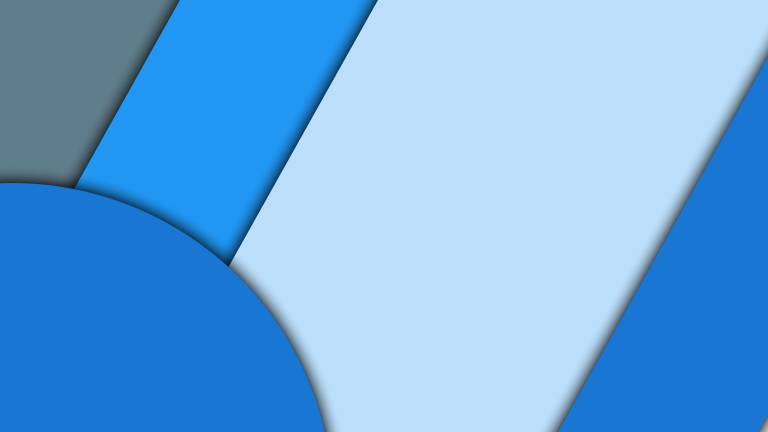
Give the GLSL for this background, as a WebGL 1 fragment shader.

```glsl
precision highp float;
// Layered paper background: slanted coloured sheets and a large disc with soft shadows.

uniform vec2 u_resolution;

#define SLANT 0.5105
#define BLUE_EDGE -0.1252
#define PALE_EDGE 0.2748
#define BAND_START 1.127
#define BAND_END 1.531
#define DISC_CENTER vec2(0.0278, -0.1667)
#define DISC_RADIUS 0.743
#define SHADOW_WIDTH 0.042
#define SHADOW_STRENGTH 0.62

const vec3 SLATE = vec3(0.376, 0.490, 0.545);
const vec3 BLUE = vec3(0.129, 0.588, 0.953);
const vec3 PALE_BLUE = vec3(0.733, 0.871, 0.984);
const vec3 DEEP_BLUE = vec3(0.098, 0.463, 0.824);
const vec3 OFF_WHITE = vec3(0.94, 0.93, 0.92);

// Lays a sheet over the colour below; dist is negative inside the sheet.
vec3 addSheet(vec3 below, vec3 sheet, float dist) {
    float pixel = 1.0 / u_resolution.y;
    float fade = 1.0 - clamp(dist / SHADOW_WIDTH, 0.0, 1.0);
    vec3 shaded = below * (1.0 - SHADOW_STRENGTH * fade * fade);
    float coverage = clamp(0.5 - dist / pixel, 0.0, 1.0);
    return mix(shaded, sheet, coverage);
}

void main() {
    // One unit is the canvas height
    vec2 pos = gl_FragCoord.xy / u_resolution.y;
    float across = dot(pos, vec2(cos(SLANT), -sin(SLANT)));

    // Slanted sheets, from bottom to top
    vec3 color = addSheet(SLATE, BLUE, BLUE_EDGE - across);
    color = addSheet(color, PALE_BLUE, PALE_EDGE - across);

    // Deep band, with a light backing beyond its far edge
    color = mix(color, OFF_WHITE, step(BAND_END - SHADOW_WIDTH, across));
    float bandDist = max(BAND_START - across, across - BAND_END);
    color = addSheet(color, DEEP_BLUE, bandDist);

    // Disc in the lower left corner
    float discDist = length(pos - DISC_CENTER) - DISC_RADIUS;
    color = addSheet(color, DEEP_BLUE, discDist);

    gl_FragColor = vec4(color, 1.0);
}
```
